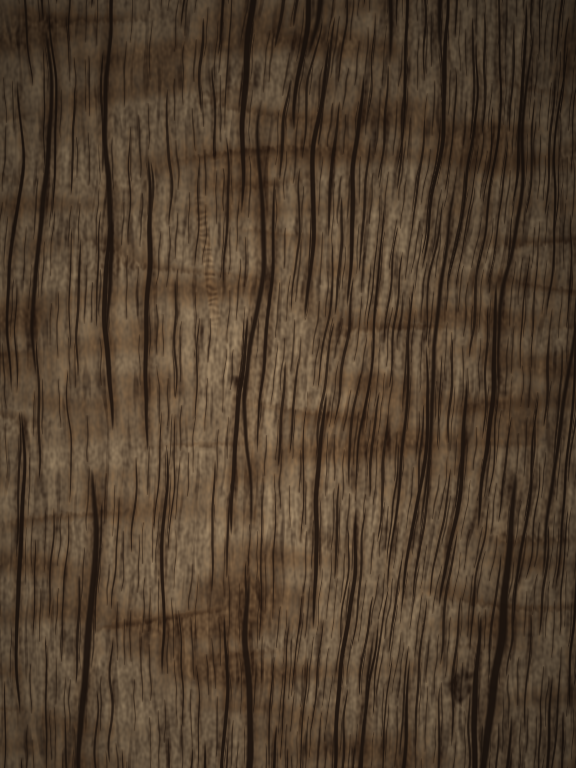
This texture is drawn by a Shadertoy shader. Its source:

```glsl
vec2 hash2(vec2 p) {
    vec3 q = fract(p.xyx * vec3(.1031, .1030, .0973));
    q += dot(q, q.yzx + 33.33);
    return fract((q.xx + q.yz) * q.zy);
}

float gradientDot(vec2 cell, vec2 offset) {
    float angle = 6.2832 * hash2(cell).x;
    return dot(vec2(cos(angle), sin(angle)), offset);
}

float noise(vec2 p) {
    vec2 i = floor(p), f = p - i;
    vec2 u = f * f * f * (f * (f * 6. - 15.) + 10.);
    vec2 e = vec2(1, 0);
    return mix(mix(gradientDot(i, f), gradientDot(i + e.xy, f - e.xy), u.x),
               mix(gradientDot(i + e.yx, f - e.yx), gradientDot(i + 1., f - 1.), u.x), u.y);
}

// Tapered splits along the grain: x = dark core, y = soft shade around it
vec2 cracks(vec2 g, float gap, float len, float halfWidth, float density) {
    vec2 result = vec2(0);
    float seed = floor(gap * 3000.);
    float soft = max(.35 * halfWidth, .7 / iResolution.y);
    for (int i = -1; i <= 1; i++) {
        float column = floor(g.x / gap) + float(i);
        float row = g.y / len + 7. * hash2(vec2(column + 40., seed)).x;
        vec2 place = hash2(vec2(column + 90., floor(row) + seed));
        vec2 kind = hash2(vec2(floor(row) + seed, column + 170.));
        float along = min(fract(row) / mix(.6, 1., place.y), 1.);
        float taper = sqrt(max(4. * along * (1. - along), 0.)) * step(kind.x, density);
        float wander = .22 * noise(vec2(column * 7.3 + .4, row * 3.));
        float center = gap * (column + .5 + .65 * (place.x - .5) + wander);
        float width = halfWidth * taper * mix(.45, 1., kind.y);
        float d = abs(g.x - center) - width;
        float core = 1. - smoothstep(-soft, soft, d);
        float shade = 1. - smoothstep(0., 3. * halfWidth, d);
        result = max(result, vec2(core, shade) * smoothstep(0., .5, taper));
    }
    return result;
}

void mainImage(out vec4 fragColor, in vec2 fragCoord) {
    vec2 uv = fragCoord / iResolution.xy;
    vec2 p = fragCoord / iResolution.y;

    // Grain runs upright on the left and leans to the right elsewhere
    vec2 g = p;
    g.x -= .085 * smoothstep(.12, .45, p.x) * (p.y - .5);
    g.x += .022 * noise(p * vec2(5, 3)) + .003 * noise(p * vec2(22, 15));

    // Fibres, rough surface and short dark flecks
    float fibre = noise(g * vec2(170, 24));
    float strand = noise(g * vec2(65, 8) + 31.);
    float grit = noise(p * vec2(230, 130) + 7.) + .6 * noise(p * vec2(110, 85));
    float fleck = smoothstep(.12, .45, noise(g * vec2(135, 15) + 53.));

    // Horizontal stains and broken saw marks
    float blotch = noise(p * vec2(5, 8) + 3.) + .8 * noise(p * vec2(7, 28) + 17.);
    float stain = smoothstep(-.15, .6, blotch + .35 * fibre + .2 * grit);
    float line = abs(noise(vec2(p.x * 2.5, p.y * 13.) + 61.) + .05 * grit);
    float saw = (1. - smoothstep(.0, .09, line)) * smoothstep(-.1, .35, noise(p * vec2(5, 7) + 81.));

    float tone = .70 + .26 * fibre + .22 * strand + .24 * grit;
    tone -= .24 * fleck + .22 * stain + .16 * saw;

    // Faint ribbed scar
    float scar = abs(p.x - .268 - .13 * (.68 - p.y));
    scar = (1. - smoothstep(.004, .009, scar)) * smoothstep(.56, .6, p.y) * (1. - smoothstep(.72, .76, p.y));
    tone += .1 * scar * sin(p.y * 760. + 5. * noise(p * 60.));

    // Small knots
    float knot = 0.;
    for (int i = 0; i < 2; i++) {
        vec2 center = i == 0 ? vec2(.309, .501) : vec2(.6, .105);
        float size = i == 0 ? .010 : .022;
        float r = length((p - center) * vec2(1, .8)) / size + .7 * noise(p * 70.);
        knot = max(knot, 1. - smoothstep(.3, 1.1, r));
    }

    // Four sizes of cracks, denser toward the right
    float density = mix(.5, .95, smoothstep(.15, .48, p.x));
    vec2 split = cracks(g, .1, .62, .0052, density);
    split = max(split, cracks(g, .042, .42, .0033, density));
    split = max(split, cracks(g, .02, .2, .0018, density) * vec2(.85, .8));
    split = max(split, cracks(g, .011, .09, .0011, density) * vec2(.6, .5));
    tone -= .16 * split.y + .45 * knot;

    // Colour, then dim toward the edges
    vec3 color = mix(vec3(.17, .115, .08), vec3(.64, .545, .42), clamp(tone, 0., 1.1));
    color *= mix(vec3(1), vec3(.96, .87, .77), clamp(.8 * stain + .5 * saw + .4 * split.y + .4 * scar, 0., 1.));
    color = mix(color, vec3(.13, .087, .06), .92 * split.x);
    vec2 away = uv - vec2(.45, .42);
    color *= exp(-1.3 * dot(away, away));

    fragColor = vec4(color, 1);
}
```
